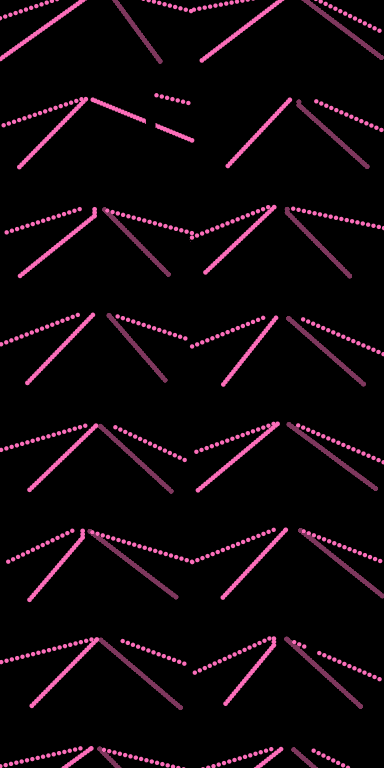
This pattern is drawn by a WebGL 1 fragment shader. Its source:

```glsl
precision highp float;
// Two columns of pink beaded chevrons on black: every repeat has two dense
// bead arms falling from a peak and two sparse bead strands spreading wider.
// Hashes of the cell index vary each repeat; beads are snapped along segments.
uniform vec2 u_resolution;

const float COLUMNS = 2.0;
const float ROW_PITCH = 0.561;   // in cell widths
const float PEAK_OFFSET = -0.05; // first peak line, measured down from the top
const float HEADROOM = 0.08;     // space kept above each peak
const vec2 BROKEN_CELL = vec2(0.0, 1.0);
const vec2 BARE_CELL = vec2(1.0, 1.0);
const vec3 BACKGROUND = vec3(0.0);
const vec3 PINK = vec3(0.99, 0.43, 0.73);

float hash(vec2 cell, float k) {
  return fract(sin(dot(cell, vec2(127.1, 311.7)) + k * 74.7) * 43758.5453);
}

float vary(vec2 cell, float k, float low, float high) {
  return mix(low, high, hash(cell, k));
}

float sameCell(vec2 a, vec2 b) {
  return 1.0 - step(0.5, distance(a, b));
}

// Centre of the bead nearest to p in xy, its index in z.
// Beads overshooting the cell pile up on its side edges.
vec3 nearestBead(vec2 p, vec2 a, vec2 b, float spacing) {
  float len = distance(a, b);
  vec2 dir = (b - a) / max(len, 0.0001);
  float i = floor(dot(p - a, dir) / spacing + 0.5);
  i = clamp(i, 0.0, floor(len / spacing));
  vec2 centre = a + dir * spacing * i;
  return vec3(clamp(centre.x, 0.0, 1.0), centre.y, i);
}

float denseChain(vec2 p, vec2 a, vec2 b) {
  return distance(p, nearestBead(p, a, b, 0.017).xy) - 0.0122;
}

// Arm from foot to peak, with an optional upright hook at the top.
float arm(vec2 p, vec2 foot, vec2 peak, float hook) {
  vec2 shoulder = peak + vec2(0.0, hook);
  return min(denseChain(p, foot, shoulder), denseChain(p, shoulder, peak));
}

// Sparse strand; a worn one loses some beads near its inner end.
float strand(vec2 p, vec2 inner, vec2 outer, float wear, float seed) {
  vec3 bead = nearestBead(p, inner, outer, 0.0285);
  float lost = step(hash(vec2(bead.z, seed), 3.0), wear) * step(bead.z, 6.0);
  return distance(p, bead.xy) - 0.0113 + lost;
}

// Distance to all beads of one repeat; p.y runs down from the peak line.
float chevron(vec2 p, vec2 cell) {
  float broken = sameCell(cell, BROKEN_CELL);
  float bare = sameCell(cell, BARE_CELL);

  vec2 leftPeak = vec2(vary(cell, 1.0, 0.42, 0.53), vary(cell, 2.0, 0.0, 0.025));
  vec2 rightPeak = leftPeak + vec2(vary(cell, 3.0, 0.02, 0.085), 0.003);
  vec2 leftFoot = vec2(vary(cell, 4.0, 0.0, 0.2), vary(cell, 5.0, 0.345, 0.37));
  vec2 rightFoot = vec2(vary(cell, 6.0, 0.77, 1.0), vary(cell, 7.0, 0.345, 0.37));
  rightFoot = mix(rightFoot, vec2(1.0, 0.22), broken);

  // Dense arms, one of them snapped in the broken cell
  float leftHook = 0.035 * step(0.7, hash(cell, 8.0));
  float rightHook = 0.025 * step(0.85, hash(cell, 9.0));
  float rightArm = arm(p, rightFoot, rightPeak, rightHook);
  rightArm = max(rightArm, broken * (0.025 - abs(p.x - 0.785)));
  float d = min(arm(p, leftFoot, leftPeak, leftHook), rightArm);

  // Sparse strands running out to the sides
  vec2 leftInner = leftPeak - vec2(vary(cell, 10.0, 0.02, 0.08), 0.0);
  vec2 leftOuter = vec2(vary(cell, 11.0, -0.03, 0.025), vary(cell, 12.0, 0.09, 0.2));
  float gap = hash(cell, 13.0);
  vec2 rightInner = rightPeak + vec2(0.01 + 0.13 * gap * gap, 0.005);
  vec2 rightOuter = vec2(vary(cell, 14.0, 0.975, 1.03), vary(cell, 15.0, 0.1, 0.24));
  rightInner = mix(rightInner, vec2(0.815, -0.015), broken);
  rightOuter = mix(rightOuter, vec2(1.0, 0.03), broken);
  float wear = 0.4 * step(0.82, hash(cell, 16.0)) * (1.0 - broken);

  d = min(d, strand(p, leftInner, leftOuter, 0.0, cell.y) + bare);
  return min(d, strand(p, rightInner, rightOuter, wear, cell.y));
}

void main() {
  // Cell widths, measured from the upper left
  float unit = COLUMNS / u_resolution.x;
  vec2 p = vec2(gl_FragCoord.x, u_resolution.y - gl_FragCoord.y) * unit;
  float row = floor((p.y - PEAK_OFFSET + HEADROOM) / ROW_PITCH);
  float localY = p.y - PEAK_OFFSET - row * ROW_PITCH;

  // Side neighbours share the beads lying on a common edge
  float d = 1.0;
  for (int i = -1; i <= 1; i++) {
    float column = floor(p.x) + float(i);
    if (column < 0.0 || column >= COLUMNS) continue;
    d = min(d, chevron(vec2(p.x - column, localY), vec2(column, row)));
  }

  float coverage = clamp(0.5 - d / unit, 0.0, 1.0);
  gl_FragColor = vec4(mix(BACKGROUND, PINK, coverage), 1.0);
}
```
